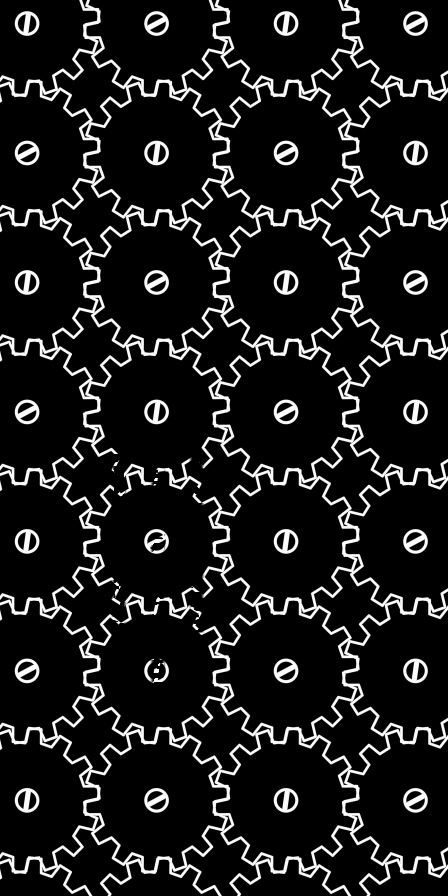
This pattern is drawn by a WebGL 1 fragment shader. Its source:

```glsl
precision highp float;
// White outlines of meshing gears on black, set on a square lattice.
// Each gear is one folded tooth sector; a slotted screw marks its centre and
// turns on alternate gears. Hashed flecks wear a few lines in one column.

uniform vec2 u_resolution;

const float PI = 3.14159265;
const float PITCH = 0.289;                  // gear spacing / canvas width
const vec2 ORIGIN = vec2(0.0605, 0.2135);   // centre of the lower left gear
const float TEETH = 14.0;
const float TIP_RADIUS = 0.558;             // lengths below are in pitches
const float ROOT_RADIUS = 0.452;
const float LINE_WIDTH = 0.021;
const float RING_RADIUS = 0.083;
const float RING_WIDTH = 0.024;
const float SLOT_WIDTH = 0.040;

float hash(vec2 p) {
  return fract(sin(dot(p, vec2(127.1, 311.7))) * 43758.5453);
}

float valueNoise(vec2 p) {
  vec2 cell = floor(p);
  vec2 f = fract(p);
  f = f * f * (3.0 - 2.0 * f);
  float low = mix(hash(cell), hash(cell + vec2(1.0, 0.0)), f.x);
  float high = mix(hash(cell + vec2(0.0, 1.0)), hash(cell + 1.0), f.x);
  return mix(low, high, f.y);
}

vec2 polar(float radius, float angle) {
  return radius * vec2(cos(angle), sin(angle));
}

float segmentDistance(vec2 p, vec2 a, vec2 b) {
  vec2 ab = b - a;
  float t = clamp(dot(p - a, ab) / dot(ab, ab), 0.0, 1.0);
  return length(p - a - ab * t);
}

// Distance to the centre line of a straight-sided gear outline.
float gearOutline(vec2 p, float teeth, float tipRadius, float rootRadius) {
  float sector = 2.0 * PI / teeth;
  float angle = atan(p.y, p.x) - 0.25 * sector;
  angle = abs(mod(angle + 0.5 * sector, sector) - 0.5 * sector);
  vec2 q = polar(length(p), angle);

  float tipHalf = 0.19 * sector;
  float rootHalf = 0.29 * sector;
  vec2 tip = polar(tipRadius, tipHalf);
  vec2 root = polar(rootRadius, rootHalf);
  vec2 valley = polar(rootRadius * cos(0.5 * sector - rootHalf), 0.5 * sector);

  float d = segmentDistance(q, vec2(tip.x, 0.0), tip);
  d = min(d, segmentDistance(q, tip, root));
  return min(d, segmentDistance(q, root, valley));
}

// Signed distance to the ring and slot of a screw head.
float screwHead(vec2 p, float slotAngle) {
  float ring = abs(length(p) - RING_RADIUS) - 0.5 * RING_WIDTH;
  vec2 along = polar(RING_RADIUS, slotAngle);
  float slot = segmentDistance(p, -along, along) - 0.5 * SLOT_WIDTH;
  slot = max(slot, length(p) - RING_RADIUS);
  return min(ring, slot);
}

float gear(vec2 p, vec2 id) {
  float odd = mod(id.x + id.y, 2.0);
  float slotAngle = radians(mix(82.0, 28.0, odd));
  float outline = gearOutline(p, TEETH, TIP_RADIUS, ROOT_RADIUS);
  return min(outline - 0.5 * LINE_WIDTH, screwHead(p, slotAngle));
}

float gearField(vec2 g) {
  float d = 1.0;
  for (int j = 0; j < 2; j++) {
    for (int i = 0; i < 2; i++) {
      vec2 id = floor(g) + vec2(float(i), float(j));
      d = min(d, gear(g - id, id));
    }
  }
  return d;
}

// Coverage of dark flecks in three narrow strips across one gear column.
float wear(vec2 g) {
  float across = (g.x - 1.01) / 0.3;
  float strip = abs(fract(across + 0.5) - 0.5) * 0.3;
  float mask = 1.0 - smoothstep(0.03, 0.065, strip);
  mask *= step(abs(across), 1.3);
  mask *= step(0.9, g.y) * step(g.y, 2.68);
  float flecks = valueNoise(g * vec2(26.0, 42.0));
  return mask * smoothstep(0.50, 0.56, flecks);
}

void main() {
  vec2 uv = gl_FragCoord.xy / u_resolution.x;
  vec2 g = (uv - ORIGIN) / PITCH;
  float pixel = 1.0 / (u_resolution.x * PITCH);

  float ink = 1.0 - smoothstep(-0.7 * pixel, 0.7 * pixel, gearField(g));
  ink *= 1.0 - wear(g);
  gl_FragColor = vec4(vec3(0.985 * ink), 1.0);
}
```
